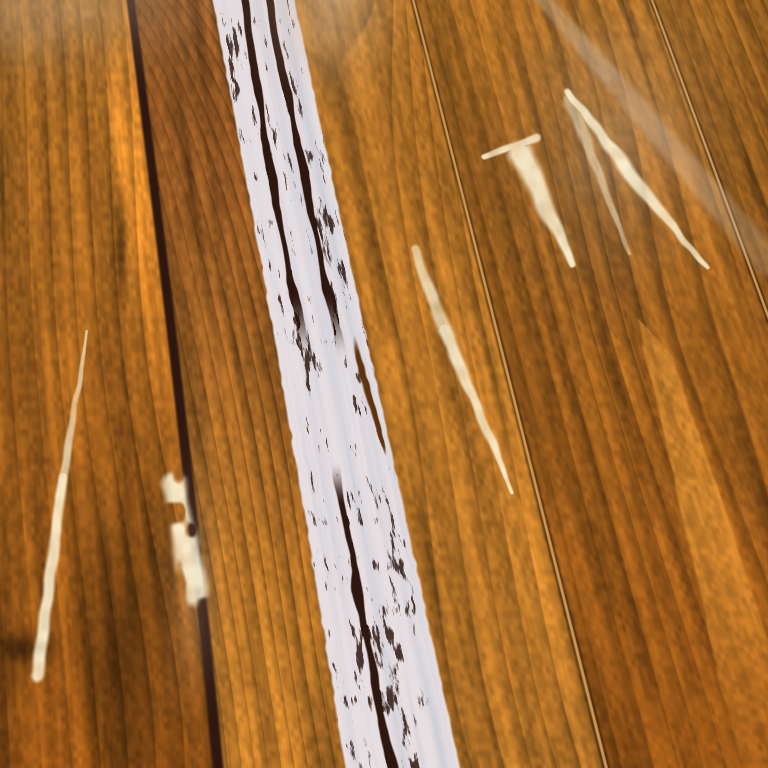
Reproduce this texture procedurally as a Shadertoy shader.

```glsl
// Stained wood planks with a worn white painted strip under glossy plastic film.

// Seam places along the top edge, and the fan of the planks
const float DARK_SEAM = .17, THIN_SEAM = .538, FAR_SEAM = .849;
const float FAN_SHIFT = .07, FAN_SPREAD = .35, EDGE = .0016;
const float GRAIN = .45, SPECKLE = .22;
const vec3 PAINT = vec3(.9, .87, .88), SHADE = vec3(.74, .76, .82);
const vec3 CREVICE = vec3(.18, .09, .06), STAIN = vec3(.61, .34, .09);
const vec3 GOLD = vec3(.72, .46, .16), UMBER = vec3(.54, .32, .13);
const vec3 GLINT = vec3(1, .96, .84), HAZE = vec3(.8, .71, .62);

float hash(vec2 p) {
  return fract(sin(dot(p, vec2(127.1, 311.7))) * 43758.5453);
}

float noise(vec2 p) {
  vec2 i = floor(p), f = fract(p);
  f = f * f * (3. - 2. * f);
  return mix(mix(hash(i), hash(i + vec2(1, 0)), f.x),
    mix(hash(i + vec2(0, 1)), hash(i + 1.), f.x), f.y);
}

float fbm(vec2 p) {
  float sum = 0., amp = .5;
  for (int i = 0; i < 4; i++, amp *= .5, p = p * 2.03 + 7.1) sum += amp * noise(p);
  return sum;
}

// Soft stroke from a to b, half width wa to wb
float stroke(vec2 p, vec2 a, vec2 b, float wa, float wb) {
  vec2 d = b - a;
  float h = clamp(dot(p - a, d) / dot(d, d), 0., 1.), w = mix(wa, wb, h);
  return 1. - smoothstep(w * .45, w + EDGE, length(p - a - d * h));
}

float spot(vec2 p, float x, float y, float rx, float ry) {
  vec2 d = (p - vec2(x, y)) / vec2(rx, ry);
  return exp(-dot(d, d));
}

float span(float x, float a, float b, float soft) {
  return smoothstep(a - soft, a + soft, x) * smoothstep(b + soft, b - soft, x);
}

vec3 wood(vec2 p, float s, float t) {
  float dark = s - DARK_SEAM + .0115 * t * t, thin = s - THIN_SEAM + .005 * t;
  float second = step(0., dark) * step(s, .33);
  float third = step(.33, s) * step(thin, 0.), fourth = step(0., thin);
  // Plank tones, stains and knot
  vec3 col = mix(GOLD * .94, STAIN, t);
  col = mix(col, mix(UMBER, GOLD, smoothstep(.1, .9, t)), second);
  col = mix(col, GOLD, third);
  col = mix(col, mix(GOLD * .92, STAIN * .94, t), fourth);
  col *= 1. - .1 * step(FAR_SEAM, s) + .3 * spot(vec2(s, t), .14, .25, .03, .3);
  col *= 1. - .35 * spot(p, .16, .17, .05, .16) - .5 * spot(p, .03, .155, .03, .02)
    - .45 * spot(p, .158, .68, .008, .07);
  // Tongue of pale heartwood
  float drop = .585 - p.y, left = .827 + .23 * drop + .005 * noise(p * 28.);
  float tongue = span(p.x, left, left + min(.75 * drop, .03 + .11 * drop), .0025);
  tongue *= step(0., drop);
  col = mix(col, mix(GOLD * 1.07, STAIN, smoothstep(.2, .7, drop)), tongue);
  // Grain, slanting or arched near the top
  float bend = .12 * second * (1. - exp(-t * 5.));
  float arch = .07 * third * exp(-t * 6.) * sin(s * 22.);
  float ring = (s - bend + arch) * mix(34., 65., second);
  ring = fract(ring + 2.2 * noise(vec2(s * 7., t * 2.2 + fourth * 4.)));
  float line = pow(ring, 3.) * smoothstep(1., .9, ring);
  col *= 1. - GRAIN * line * (1. - .8 * tongue) * (.4 + .6 * noise(vec2(s * 15., t * 3.)));
  col *= 1. + (fbm(vec2(s * 75., t * 4.)) - .47) * mix(.75, .3, tongue)
    + SPECKLE * (noise(vec2(s * 230., t * 110.)) - .5);
  // Gaps between planks
  float gap = min(abs(thin), abs(s - FAR_SEAM));
  col = mix(CREVICE, col, smoothstep(.003, .0075, abs(dark)));
  col *= mix(.45, 1., smoothstep(.001, .006, gap));
  return mix(HAZE * vec3(1, .83, .55), col, smoothstep(.0005, .0026, gap));
}

vec3 strip(vec2 q) {
  float ridge = span(q.x, .5, .6, .07) + span(q.x, .8, .88, .05);
  float shade = clamp(ridge * .5 + fbm(q * vec2(16, 3)) - .45, 0., 1.);
  // Long cracks, then dry-brushed flecks
  float x = q.x + .04 * noise(vec2(q.y * 22., 3)) - .02;
  float thick = .016 + .03 * noise(vec2(q.y * 26., 8));
  float high = min(abs(x - mix(.38, .3, smoothstep(0., .22, q.y))), abs(x - .68));
  float crack = smoothstep(thick + .02, thick, high) * smoothstep(.47, .38, q.y);
  crack += smoothstep(thick + .02, thick, abs(x - .4)) * smoothstep(.6, .66, q.y);
  float worn = spot(q, .12, .1, .12, .12) + spot(q, .84, .75, .1, .09)
    + spot(q, .28, .45, .09, .07) + spot(q, .8, .3, .12, .16) + spot(q, .5, .9, .25, .12);
  crack += .85 * smoothstep(.66, .8, fbm(q * vec2(22, 34)) + .2 * worn);
  vec3 col = mix(mix(PAINT, SHADE, shade), CREVICE, min(crack, 1.));
  return mix(col, STAIN * .6, stroke(q, vec2(.87, .48), vec2(.93, .57), .045, .025));
}

vec3 film(vec3 col, vec2 p) {
  // Milky veils and a long fold
  float veil = spot(p, .05, 1., .16, .07) + spot(p, .43, 1., .07, .09)
    + .7 * spot(p, .8, .82, .1, .14) + .5 * spot(p, .25, .24, .03, .12)
    + .7 * stroke(p, vec2(.7, 1.01), vec2(1, .66), .012, .025);
  col = mix(col, HAZE, min(veil * (.25 + .4 * fbm(p * 14.)), .7));
  // Glints along the creases
  vec2 c = p + .004 * (noise(p * 40.) - .5);
  float g = stroke(c, vec2(.74, .88), vec2(.82, .775), .006, .011);
  g = max(g, stroke(c, vec2(.82, .775), vec2(.92, .65), .011, .002));
  g = max(g, .55 * stroke(c, vec2(.742, .87), vec2(.82, .67), .011, .002));
  g = max(g, stroke(c, vec2(.678, .8), vec2(.745, .655), .021, .004));
  g = max(g, stroke(c, vec2(.632, .797), vec2(.698, .82), .004, .006));
  g = max(g, .8 * stroke(c, vec2(.54, .675), vec2(.578, .57), .006, .011));
  g = max(g, stroke(c, vec2(.578, .57), vec2(.668, .36), .011, .002));
  g = max(g, .75 * stroke(c, vec2(.114, .57), vec2(.083, .38), .001, .007));
  g = max(g, stroke(c, vec2(.083, .38), vec2(.048, .12), .007, .01));
  float crumple = smoothstep(.28, .55, noise(p * vec2(60, 42)));
  g = max(g, crumple * stroke(c, vec2(.226, .37), vec2(.254, .23), .019, .022));
  return mix(col, GLINT, g * (.7 + .25 * noise(p * 70.)));
}

void mainImage(out vec4 fragColor, in vec2 fragCoord) {
  vec2 p = fragCoord / iResolution.xy;
  // Straighten the fan so every seam stands upright
  float t = 1. - p.y, s = (p.x - FAN_SHIFT * t) / (1. + FAN_SPREAD * t);
  float rough = .0025 * (noise(vec2(s * 9., t * 90.)) - .5);
  float left = .277 + .02 * t - .016 * t * t + rough, right = .383 + .009 * t - rough;
  vec3 paint = strip(vec2((s - left) / (right - left), t));
  fragColor = vec4(film(mix(wood(p, s, t), paint, span(s, left, right, EDGE)), p), 1);
}
```
